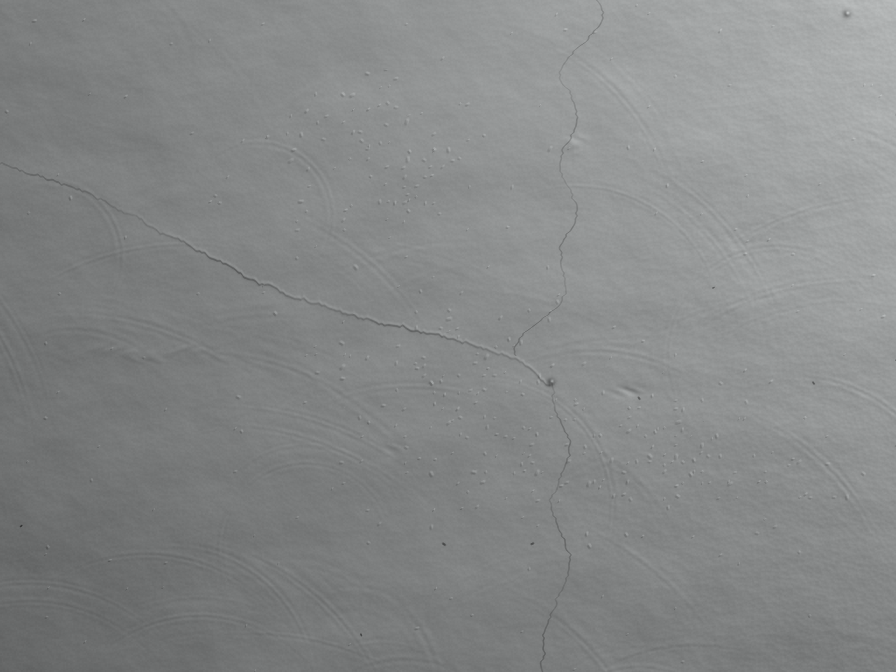
Write a Shadertoy shader that draws this texture.

```glsl
// Grey painted plaster with hairline cracks, trowel arcs and paint nibs under raking light.

vec3 hash3(vec2 c) {
    vec3 q = fract(c.xyx * vec3(0.1031, 0.103, 0.0973));
    q += dot(q, q.yzx + 33.33);
    return fract((q.xxy + q.yzz) * q.zyx);
}

float blob(vec2 p, vec2 centre, vec2 size) {
    vec2 d = (p - centre) / size;
    return exp(-dot(d, d));
}

// Distance to the nearest jittered cell point
float cellular(vec2 p) {
    vec2 cell = floor(p);
    float nearest = 2.0;
    for (int y = -1; y <= 1; y++)
        for (int x = -1; x <= 1; x++) {
            vec2 c = cell + vec2(x, y);
            nearest = min(nearest, length(c + hash3(c).xy - p));
        }
    return nearest;
}

// One uneven dot in some of the cells
float dots(vec2 p, float scale, float density, float radius) {
    vec2 c = floor(p * scale);
    vec3 h = hash3(c + scale);
    vec2 d = p - (c + 0.25 + 0.5 * h.xy) / scale;
    float r = radius * (0.5 + 0.7 * fract(h.z * 37.0));
    r *= 1.0 + 0.3 * sin(2.0 * atan(d.y, d.x) + h.x * 40.0);
    return step(h.z, density) * (1.0 - smoothstep(0.2 * r, r, length(d)));
}

float jitter(float t) {
    return 0.002 * sin(t * 67.0 + 2.0 * sin(t * 31.0))
         + 0.0014 * sin(t * 171.0 + 2.0 * sin(t * 83.0))
         + 0.0009 * sin(t * 390.0 + 2.0 * sin(t * 210.0));
}

// Signed height above the long diagonal crack
float diagonalCrack(vec2 p) {
    float y = 0.745 - 0.384 * p.x + 0.018 * cos(9.1 * (p.x - 0.09));
    y -= 0.018 * smoothstep(0.76, 0.82, p.x);
    return (p.y - y - jitter(p.x)) * 0.93;
}

// Sideways distance to the upper and lower upright cracks
float uprightCracks(vec2 p) {
    float upper = 0.846 + 0.013 * cos(45.0 * (p.y - 0.6875))
                + 0.04 * smoothstep(0.88, 1.0, p.y)
                - 0.07 * (1.0 - smoothstep(0.47, 0.6, p.y));
    float lower = 0.835 + 0.014 * cos(37.0 * (p.y - 0.335))
                - 0.04 * (1.0 - smoothstep(0.0, 0.1, p.y));
    float gap = step(0.431, p.y) * step(p.y, 0.47);
    float x = p.y > 0.45 ? upper : lower;
    return abs(p.x - x - jitter(p.y + 3.0)) * 0.93 + gap;
}

// Bundles of concentric trowel scratches
float trowelArcs(vec2 p) {
    float h = 0.0;
    for (int i = 0; i < 64; i++) {
        vec3 r = hash3(vec2(float(i) * 3.0, 17.0));
        vec3 s = hash3(vec2(float(i), 91.0));
        float radius = 0.1 + 0.4 * r.z;
        float angle = 0.4 + 2.0 * s.x;
        vec2 aim = vec2(cos(angle), sin(angle));
        vec2 d = p - r.xy * vec2(1.34, 1.0) + radius * aim;
        float across = (length(d) - radius) / (0.006 + 0.025 * s.y);
        float along = dot(d, vec2(-aim.y, aim.x)) / (0.05 + 0.09 * s.z);
        float wave = length(d) * (260.0 + 300.0 * s.z);
        h += step(0.0, dot(d, aim)) * exp(-across * across - along * along)
           * (0.13 * sin(wave + 1.5 * sin(wave * 0.37)) + 0.15);
    }
    return h;
}

float relief(vec2 p) {
    // Soft brushed undulation
    float h = 0.0, f = 16.0;
    vec2 q = p * vec2(0.7, 1.0);
    for (int i = 0; i < 6; i++) {
        q = mat2(0.83, 0.56, -0.56, 0.83) * q + 0.37;
        h += 16.0 / f * sin(q.x * f + 1.7 * sin(q.y * f * 0.7 + float(i)));
        f *= 1.6;
    }
    // Fine skin, rougher to the right
    float rough = 0.6 + 0.6 * smoothstep(0.6, 1.3, p.x);
    vec2 bend = vec2(0.015 * sin(p.y * 13.0), 0.03 * sin(p.x * 7.0));
    h += rough * 0.42 * cellular((p + bend) * vec2(38.0, 70.0));
    h += rough * 0.28 * cellular((p - bend) * vec2(110.0, 150.0));
    h += trowelArcs(p) * (0.9 + 0.6 * rough);
    // Clustered nibs
    float cluster = 0.012 + 0.2 * blob(p, vec2(0.58, 0.76), vec2(0.15, 0.1))
                  + 0.24 * blob(p, vec2(0.7, 0.4), vec2(0.18, 0.12))
                  + 0.25 * blob(p, vec2(1.0, 0.31), vec2(0.17, 0.07));
    h += dots(p, 52.0, cluster, 0.0042) + 0.8 * dots(p + 0.31, 75.0, cluster, 0.0032);
    // Dents, low ridge and crack lip
    float lump = 1.0 + 0.4 * sin(p.x * 190.0 + 3.0 * sin(p.y * 150.0));
    h += lump * (1.5 * blob(p, vec2(0.855, 0.785), vec2(0.016, 0.013))
       - 1.7 * blob(p, vec2(0.935, 0.417), vec2(0.025, 0.01))
       - 1.2 * blob(p, vec2(0.586, 0.332), vec2(0.015, 0.012)));
    h += lump * blob(p, vec2(0.22, 0.475 + 0.006 * sin(p.x * 50.0)), vec2(0.11, 0.009));
    float lip = diagonalCrack(p) / 0.0024;
    h += 0.65 * exp(-lip * lip) * smoothstep(0.05, 0.4, p.x) * step(p.x, 0.82);
    return h;
}

void mainImage(out vec4 fragColor, in vec2 fragCoord) {
    vec2 p = fragCoord / iResolution.y;
    vec2 uv = fragCoord / iResolution.xy;
    float px = 1.0 / iResolution.y;

    // Broad falloff of light towards the lower left, with faint streaks
    float tone = 0.427 + 0.115 * uv.x + 0.06 * uv.y + 0.1 * uv.x * uv.y;
    tone -= 0.04 * blob(uv, vec2(1.0, 0.0), vec2(0.35)) + 0.025 * blob(uv, vec2(0.0), vec2(0.3));
    tone += 0.006 * sin(p.y * 23.0 + 2.0 * sin(p.x * 4.0)) * sin(p.x * 6.0 + p.y * 5.0);
    tone += 0.005 * sin(p.y * 55.0 - p.x * 12.0 + 2.0 * sin(p.x * 9.0 + p.y * 7.0));

    // Relief lit from the upper right
    vec2 e = vec2(0.0011, 0.0013);
    tone += 0.08 * clamp(relief(p - e) - relief(p + e), -1.3, 1.5);

    // Cracks
    float diagonal = 1.0 - smoothstep(0.0004, 0.0008 + px, abs(diagonalCrack(p) + 0.0015));
    float upright = 1.0 - smoothstep(0.0002, 0.0006 + px, uprightCracks(p));
    tone -= 0.09 * diagonal * step(p.x, 0.82) * (0.65 + 0.35 * sin(p.x * 23.0));
    tone -= 0.11 * upright * (0.75 + 0.25 * sin(p.y * 41.0));

    // Dark specks and two raised knobs
    tone -= 0.22 * dots(p, 8.0, 0.1, 0.0042);
    for (int i = 0; i < 2; i++) {
        vec2 knob = i == 0 ? vec2(0.82, 0.431) : vec2(1.26, 0.979);
        tone -= 0.28 * blob(p, knob, vec2(0.0055));
        tone += 0.32 * blob(p, knob + 0.0015, vec2(0.0026));
    }

    tone += 0.014 * (hash3(floor(p * 384.0)).x - 0.5);
    fragColor = vec4(tone * vec3(0.985, 1.0, 1.0), 1.0);
}
```
